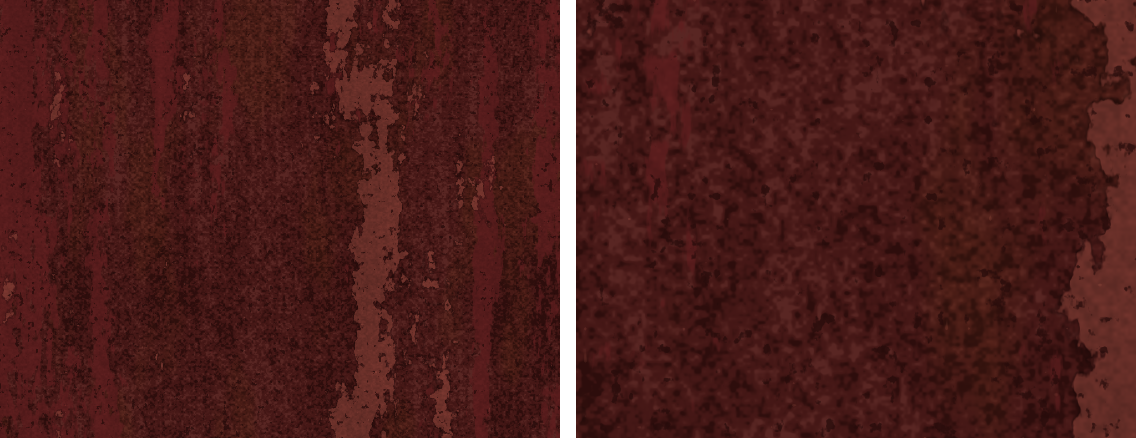
Left, the full canvas; right, a detail of the centre.
A WebGL 2 fragment shader for this texture:

```glsl
#version 300 es
precision highp float;

uniform vec2 u_resolution;
out vec4 fragColor;

const vec3 PIT     = vec3(0.175, 0.050, 0.046);
const vec3 GROUND  = vec3(0.272, 0.092, 0.086);
const vec3 DUST    = vec3(0.350, 0.150, 0.138);
const vec3 RUST    = vec3(0.290, 0.125, 0.075);
const vec3 CRIMSON = vec3(0.365, 0.115, 0.117);
const vec3 SALMON  = vec3(0.465, 0.212, 0.182);

const float GRAIN_SCALE = 185.0;
const float GRAIN_CONTRAST = 1.25;
const float CRIMSON_LEVEL = 0.66;
const float SALMON_LEVEL = 0.735;
const float EDGE = 0.018;

float hash(vec2 p) {
    return fract(sin(dot(p, vec2(127.1, 311.7))) * 43758.5453);
}

float noise(vec2 p) {
    vec2 cell = floor(p);
    vec2 f = fract(p);
    f = f * f * (3.0 - 2.0 * f);
    float low = mix(hash(cell), hash(cell + vec2(1.0, 0.0)), f.x);
    float high = mix(hash(cell + vec2(0.0, 1.0)), hash(cell + vec2(1.0, 1.0)), f.x);
    return mix(low, high, f.y);
}

float fbm(vec2 p) {
    float sum = 0.0;
    float weight = 0.5;
    for (int i = 0; i < 4; i++) {
        sum += weight * noise(p);
        p = p * 2.03 + vec2(17.3, 9.1);
        weight *= 0.5;
    }
    return sum / 0.9375;
}

float band(float x, float center, float width) {
    float d = (x - center) / width;
    return exp(-d * d);
}

// Vertical flakes with ragged, pitted outlines
float flakes(vec2 p, vec2 streakScale, vec2 raggedScale) {
    return 0.64 * fbm(p * streakScale) + 0.36 * fbm(p * raggedScale);
}

void main() {
    vec2 p = gl_FragCoord.xy / u_resolution.y;
    vec2 warped = p + 0.012 * (vec2(noise(p * 9.0), noise(p * 9.0 + 40.0)) - 0.5);

    // Granular corroded ground with cloudy and streaked tone
    float grain = 0.6 * noise(p * GRAIN_SCALE) + 0.4 * noise(p * GRAIN_SCALE * 1.9 + 5.0);
    float clouds = fbm(p * vec2(5.0, 3.0) + 31.0);
    float streaks = fbm(p * vec2(38.0, 3.0) + 77.0);
    float clumps = fbm(p * vec2(60.0, 42.0) + 13.0);
    float tone = 0.49 + GRAIN_CONTRAST * (grain - 0.5) + 0.65 * (clouds - 0.5)
               + 0.45 * (streaks - 0.5) + 0.55 * (clumps - 0.5);
    tone -= 0.16 * band(p.x, 0.38, 0.035) + 0.10 * band(p.x, 1.17, 0.06);
    tone += 0.10 * band(p.x, 0.68, 0.22) * (1.0 - p.y);
    vec3 color = mix(PIT, GROUND, smoothstep(0.0, 0.5, tone));
    color = mix(color, DUST, smoothstep(0.5, 1.0, tone));

    // Brown rust stains
    float stain = smoothstep(0.50, 0.72, fbm(p * vec2(11.0, 3.5) + 58.0));
    color = mix(color, RUST * (0.6 + 0.8 * grain), 0.45 * stain);

    // Smooth crimson paint along the sides
    float sides = 1.0 - smoothstep(0.12, 0.60, p.x);
    sides += 0.8 * band(p.x, 1.11, 0.03) + 0.9 * smoothstep(1.13, 1.26, p.x);
    sides += 0.5 * band(p.x, 0.09, 0.06) * (1.0 - 0.5 * p.y);
    float paint = flakes(warped + 3.7, vec2(15.0, 2.4), vec2(85.0, 30.0)) + 0.19 * sides;
    float paintMask = smoothstep(CRIMSON_LEVEL - EDGE, CRIMSON_LEVEL + 2.0 * EDGE, paint);
    vec3 paintColor = CRIMSON * (0.88 + 0.16 * grain + 0.16 * (streaks - 0.5));
    color = mix(color, paintColor, 0.88 * paintMask);

    // Pale chips gathered around a wandering column
    float column = 0.84 + 0.10 * (noise(vec2(p.y * 3.0, 4.0)) - 0.5);
    float spread = 0.80 * band(p.x, 0.87, 0.24) + 0.42 * band(p.x, column, 0.055);
    float chip = flakes(warped + 8.4, vec2(17.0, 3.8), vec2(62.0, 44.0)) + 0.23 * spread;
    float chipMask = smoothstep(SALMON_LEVEL - EDGE, SALMON_LEVEL + EDGE, chip);
    float rim = smoothstep(SALMON_LEVEL - 0.06, SALMON_LEVEL - EDGE, chip) * (1.0 - chipMask);
    color *= 1.0 - 0.20 * rim;
    vec3 chipColor = SALMON * (0.84 + 0.22 * grain + 0.25 * (clouds - 0.5));
    color = mix(color, chipColor, 0.92 * chipMask);

    // Sparse dark pits and bright specks
    float pits = smoothstep(0.67, 0.77, fbm(p * vec2(105.0, 85.0) + 91.0));
    color = mix(color, PIT * 0.85, 0.75 * pits);
    float speck = smoothstep(0.955, 0.99, noise(p * 120.0 + 66.0));
    color += 0.08 * speck * vec3(1.0, 0.65, 0.5);

    fragColor = vec4(color, 1.0);
}
```
